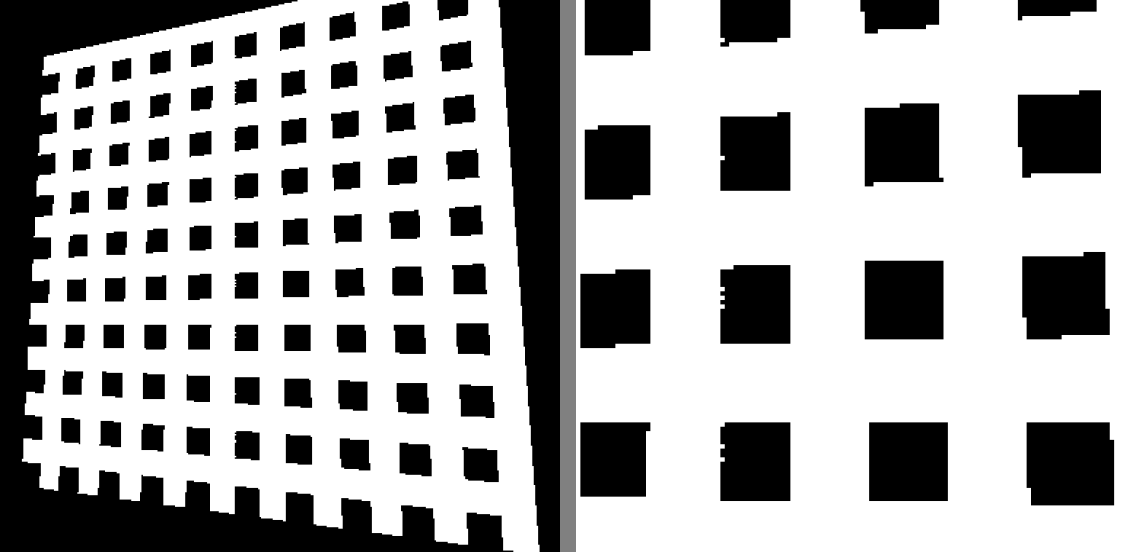
Left, the full canvas; right, a detail of the centre.
Reproduce this pattern procedurally as a WebGL 1 fragment shader.

```glsl
precision highp float;
// White 10 x 10 lattice of square holes on black, tilted in perspective, with stepped edges.

uniform vec2 u_resolution;

const vec3 PAPER = vec3(1.0);
const vec3 INK = vec3(0.0);
const float REPEATS = 10.0;
const float HOLE = 0.5;              // hole side as a share of one repeat
const vec2 TEXELS = vec2(384.0, 379.0); // coarse grid that steps the edges

// Perspective: (ORIGIN + ACROSS * u + DOWN * v) / (1 + SHRINK.x * u + SHRINK.y * v)
const vec2 ORIGIN = vec2(0.0781, 0.1029);
const vec2 ACROSS = vec2(0.5678, -0.1597);
const vec2 DOWN = vec2(-0.0443, 0.6844);
const vec2 SHRINK = vec2(-0.2704, -0.1052);

// Nicks along the left side of one column of holes
const float NICK_LINE = 5.0;
const float NICK_DEPTH = 0.03;
const float NICK_CHANCE = 0.12;

float hash(vec2 p) {
  vec3 q = fract(vec3(p.xyx) * 0.1031);
  q += dot(q, q.yzx + 33.33);
  return fract((q.x + q.y) * q.z);
}

float cross2(vec2 a, vec2 b) {
  return a.x * b.y - a.y * b.x;
}

// Canvas position (y down) to lattice position, in repeats
vec2 unproject(vec2 p) {
  vec2 across = ACROSS - SHRINK.x * p;
  vec2 down = DOWN - SHRINK.y * p;
  vec2 offset = p - ORIGIN;
  return REPEATS * vec2(cross2(offset, down), cross2(across, offset))
    / cross2(across, down);
}

// 1 on the bars, 0 in the holes and outside
float lattice(vec2 texel) {
  vec2 g = unproject((texel + 0.5) / TEXELS);
  vec2 inside = step(vec2(0.0), g) * step(g, vec2(REPEATS));
  vec2 cell = fract(g);
  // Each hole sits at the left and bottom of its repeat
  float hole = step(cell.x, HOLE) * step(1.0 - HOLE, cell.y);
  float nearLine = step(NICK_LINE, g.x) * step(g.x, NICK_LINE + NICK_DEPTH);
  float nick = nearLine * step(hash(texel), NICK_CHANCE);
  return inside.x * inside.y * max(1.0 - hole, nick);
}

void main() {
  vec2 p = gl_FragCoord.xy / u_resolution;
  p.y = 1.0 - p.y;

  // Blend the four nearest texels over the width of one pixel
  vec2 q = p * TEXELS - 0.5;
  vec2 base = floor(q);
  vec2 pixel = min(TEXELS / u_resolution, vec2(1.0));
  vec2 blend = clamp((fract(q) - 0.5) / pixel + 0.5, 0.0, 1.0);
  float top = mix(lattice(base), lattice(base + vec2(1.0, 0.0)), blend.x);
  float bottom = mix(lattice(base + vec2(0.0, 1.0)), lattice(base + 1.0), blend.x);

  gl_FragColor = vec4(mix(INK, PAPER, mix(top, bottom, blend.y)), 1.0);
}
```
